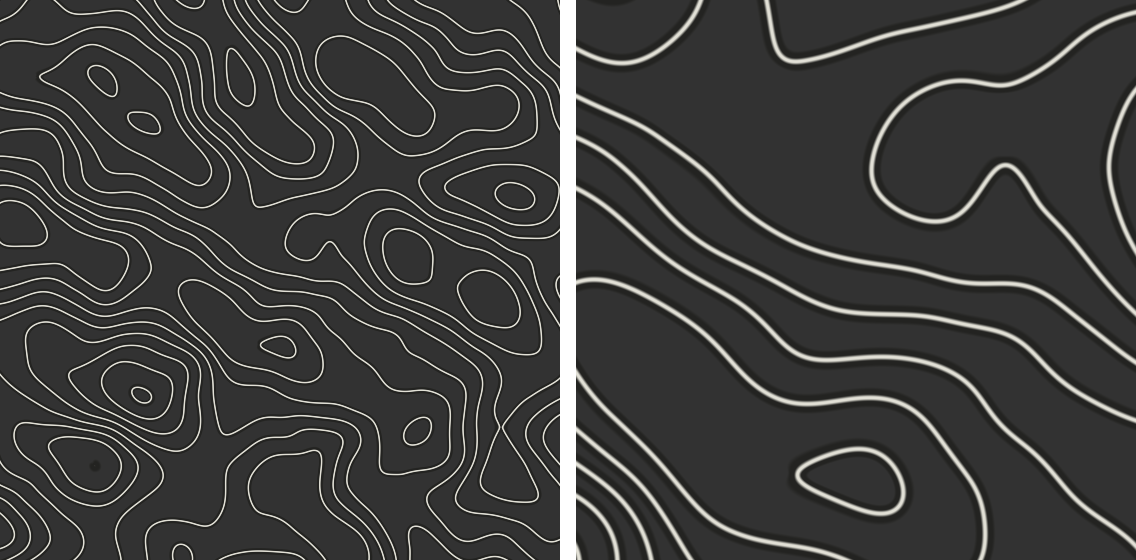
Left: the whole. Right: its middle third, enlarged.
A three.js fragment shader for this pattern:

```glsl
varying vec2 vUv;

const vec3 GROUND = vec3(0.198, 0.198, 0.196);
const vec3 HALO = vec3(0.138, 0.138, 0.130);
const vec3 LINE = vec3(0.885, 0.880, 0.840);

const vec2 HILL_SCALE = vec2(3.4, 4.0);   // hills per canvas, across and up
const float RIDGE_SCALE = 7.6;
const float RIDGE_AMOUNT = 0.25;
const float WARP_SCALE = 10.0;
const float WARP_AMOUNT = 0.018;
const float LEVEL_STEP = 0.135;           // height between two contours
const float MIN_SLOPE = 0.35;             // keeps lines thin on flat tops
const float SLOPE_DELTA = 0.001;

// Distances from the centre of a line, in canvas units
const float LINE_INNER = 0.0003;
const float LINE_OUTER = 0.0024;
const float HALO_INNER = 0.0042;
const float HALO_OUTER = 0.0066;

float hash(vec2 p) {
  return fract(sin(dot(p, vec2(127.1, 311.7))) * 43758.5453);
}

// Dot product of a lattice corner's random direction with the offset to it
float corner(vec2 cell, vec2 offset) {
  float angle = 6.28318 * hash(cell);
  return dot(vec2(cos(angle), sin(angle)), offset);
}

float gradientNoise(vec2 p) {
  vec2 i = floor(p);
  vec2 f = p - i;
  vec2 u = f * f * f * (f * (f * 6.0 - 15.0) + 10.0);
  vec2 e = vec2(1.0, 0.0);
  float low = mix(corner(i, f), corner(i + e.xy, f - e.xy), u.x);
  float high = mix(corner(i + e.yx, f - e.yx), corner(i + e.xx, f - e.xx), u.x);
  return mix(low, high, u.y);
}

vec2 rotate(vec2 p, float angle) {
  float c = cos(angle);
  float s = sin(angle);
  return vec2(c * p.x - s * p.y, s * p.x + c * p.y);
}

// Broad hills with smaller ridges, bent by a fine warp
float terrain(vec2 p) {
  vec2 w = p * WARP_SCALE;
  p += WARP_AMOUNT * vec2(gradientNoise(w + 31.4), gradientNoise(w + 77.7));
  float hills = gradientNoise(rotate(p, 0.45) * HILL_SCALE + 12.3);
  float ridges = gradientNoise(rotate(p, 1.1) * RIDGE_SCALE + 48.6);
  return hills + RIDGE_AMOUNT * ridges;
}

// Distance to the nearest contour, from height difference over slope
float contourDistance(vec2 p) {
  vec2 e = vec2(SLOPE_DELTA, 0.0);
  vec2 slope = vec2(terrain(p + e.xy) - terrain(p - e.xy),
                    terrain(p + e.yx) - terrain(p - e.yx)) / (2.0 * SLOPE_DELTA);
  float level = fract(terrain(p) / LEVEL_STEP);
  float rise = abs(level - 0.5) * LEVEL_STEP;
  return rise / max(length(slope), MIN_SLOPE);
}

void main() {
  float d = contourDistance(vUv);
  float halo = 1.0 - smoothstep(HALO_INNER, HALO_OUTER, d);
  float line = 1.0 - smoothstep(LINE_INNER, LINE_OUTER, d);
  vec3 color = mix(GROUND, HALO, halo);
  color = mix(color, LINE, line);
  gl_FragColor = vec4(color, 1.0);
}
```
